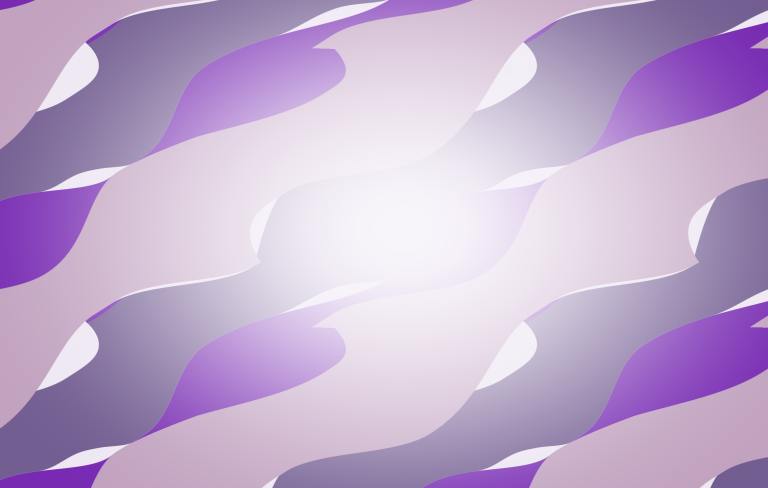
Write a WebGL 1 fragment shader that draws this background.

```glsl
precision highp float;
// Wavy diagonal ribbons of pink, violet and white on slate, under a pale oval glow.
// A sheared lattice folds the plane into one ribbon; each contour is a base level
// plus two periodic hills along it, and the layers are painted in order.

#define ALONG vec2(0.985, -1.206)   // ribbon phase per canvas width
#define ACROSS vec2(1.7537, 2.7527) // ribbon rows per canvas width
#define ROW_SHIFT 0.438             // phase offset between rows
#define ROW_START 0.62              // seam between rows, inside the slate
#define GLOW_CENTER vec2(0.525, 0.298)
#define GLOW_RADII vec2(0.60, 0.455)
#define GLOW_CORE 0.06              // share of the radii at full strength
#define SAMPLES 3

uniform vec2 u_resolution;

const vec3 SLATE  = vec3(0.45, 0.37, 0.57);
const vec3 PINK   = vec3(0.76, 0.64, 0.75);
const vec3 VIOLET = vec3(0.47, 0.17, 0.70);
const vec3 WHITE  = vec3(0.93, 0.91, 0.95);
const vec3 GLOW   = vec3(0.97, 0.955, 0.98);

// Falling profiles: exponents of (1 - t^x)^y
const vec2 SOFT   = vec2(2.0, 2.0);
const vec2 ROUND  = vec2(4.0, 0.5);
const vec2 HOLLOW = vec2(0.85, 3.0);
const vec2 STRAIGHT = vec2(1.0, 1.2);

// Periodic hill: smooth rise from start to peak, shaped fall to end
float hill(float s, float start, float peak, float end, vec2 fall) {
  s = start + fract(s - start);
  float t = clamp((s - peak) / (end - peak), 0.0, 1.0);
  return smoothstep(start, peak, s) * pow(1.0 - pow(t, fall.x), fall.y);
}

// Coverage of the side where d is positive
float cover(float d) {
  float w = 1.5 / u_resolution.x;
  return smoothstep(-w, w, d);
}

vec3 ribbons(vec2 p) {
  float s = dot(p, ALONG);
  float v = dot(p, ACROSS);
  float row = floor(v - ROW_START);
  v -= row;
  s += row * ROW_SHIFT;

  // Pink body; the hook leans its rounded end back over the petal
  float hook = 0.55 * max(0.0, 0.94 - v);
  float pinkTop = 0.885 + 0.19 * hill(s + min(hook, 0.03), -0.09, 0.27, 0.354, ROUND)
                        + 0.20 * hill(s, 0.37, 0.63, 0.88, SOFT);
  float pinkEnd = 1.342 + 0.195 * hill(s, 0.06, 0.31, 0.63, SOFT)
                        + 0.195 * hill(s, -0.32, -0.077, 0.05, HOLLOW);

  // Violet petals above the body, and white leaves over their crests
  float violetTop = 0.888 - 0.182 * hill(s, -0.06, 0.16, 0.50, SOFT)
                          - 0.175 * hill(s, 0.50, 0.655, 0.86, SOFT);
  float leafTop = violetTop - 0.058 * hill(s, 0.29, 0.42, 0.51, SOFT)
                            - 0.072 * hill(s, 0.745, 0.835, 0.915, SOFT);

  // White drops and a violet sliver below the body
  float dropEnd = 1.342 + 0.165 * hill(s, 0.25, 0.49, 0.605, ROUND)
                        + 0.192 * hill(s, -0.335, -0.092, 0.05, STRAIGHT);
  float sliverEnd = pinkEnd + 0.018 * hill(s, 0.57, 0.63, 0.72, SOFT);

  float below = cover(v - 1.2);
  vec3 color = SLATE;
  color = mix(color, WHITE, cover(v - leafTop) * (1.0 - below));
  color = mix(color, VIOLET, cover(v - violetTop) * (1.0 - below));
  color = mix(color, VIOLET, cover(sliverEnd - v) * below);
  color = mix(color, WHITE, cover(dropEnd - v) * below);
  return mix(color, PINK, cover(v - pinkTop) * cover(pinkEnd - v));
}

void main() {
  // Average a small grid of samples, y running down from the top edge
  vec3 color = vec3(0.0);
  for (int j = 0; j < SAMPLES; j++) {
    for (int i = 0; i < SAMPLES; i++) {
      vec2 offset = (vec2(float(i), float(j)) + 0.5) / float(SAMPLES) - 0.5;
      vec2 pixel = gl_FragCoord.xy + offset;
      color += ribbons(vec2(pixel.x, u_resolution.y - pixel.y) / u_resolution.x);
    }
  }
  color /= float(SAMPLES * SAMPLES);

  // Pale oval glow
  vec2 p = vec2(gl_FragCoord.x, u_resolution.y - gl_FragCoord.y) / u_resolution.x;
  float reach = length((p - GLOW_CENTER) / GLOW_RADII);
  float glow = 1.0 - smoothstep(GLOW_CORE, 1.0, reach);
  gl_FragColor = vec4(mix(color, GLOW, glow), 1.0);
}
```
